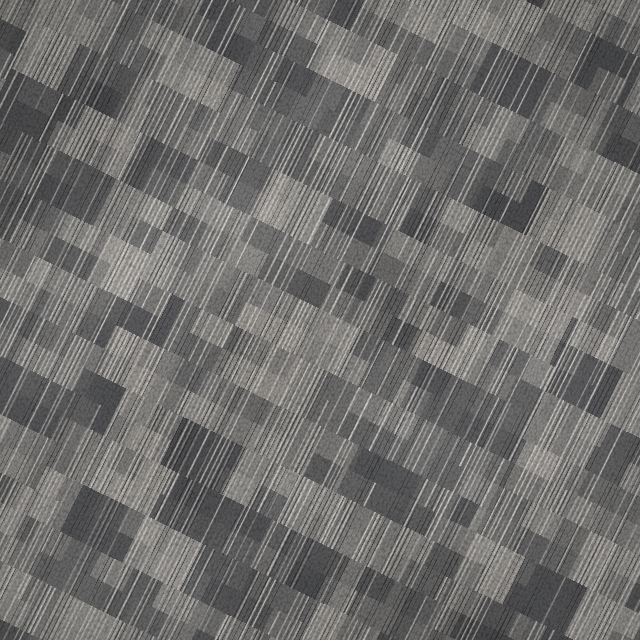
Give the GLSL for this texture, as a WebGL 1 fragment shader.

```glsl
precision highp float;

uniform vec2 u_resolution;

const float LEAN = 0.46;                    // stripe tilt from vertical, radians
const float PITCH = 0.0072;                 // spacing of the light yarns
const float YARN_HALF = 0.00125;            // half width of a light yarn
const float GROOVE_HALF = 0.00085;          // half width of a dark groove
const float TILE_WIDTH = 0.324;             // carpet tiles, staggered lengthwise
const vec2 BLOCK = vec2(0.104, 0.082);      // large tonal blocks
const vec2 PATCH = vec2(0.054, 0.041);      // small patches inside the blocks
const vec2 TUFT = vec2(0.0036, 0.0052);     // loop pile size
const float TUFT_CONTRAST = 0.30;
const float WEAR = 0.020;
const float CORNER_SHADE = 0.42;

const vec3 SLATE = vec3(0.290, 0.292, 0.298);
const vec3 TAUPE = vec3(0.535, 0.525, 0.510);
const vec3 PALE_YARN = vec3(0.690, 0.680, 0.662);
const vec3 CHARCOAL = vec3(0.130, 0.130, 0.140);

float hash(vec2 p) {
    vec3 h = fract(vec3(p.xyx) * 0.1031);
    h += dot(h, h.yzx + 33.33);
    return fract((h.x + h.y) * h.z);
}

// Distance to the nearest jittered cell point
float cellular(vec2 p) {
    vec2 cell = floor(p);
    float nearest = 2.0;
    for (int y = -1; y <= 1; y++) {
        for (int x = -1; x <= 1; x++) {
            vec2 id = cell + vec2(float(x), float(y));
            vec2 point = id + vec2(hash(id), hash(id + 71.7));
            nearest = min(nearest, length(p - point));
        }
    }
    return nearest;
}

// One random tone per rectangle, each row slid sideways
float patchTone(vec2 p, vec2 size, float seed) {
    float row = floor(p.y / size.y);
    float slide = hash(vec2(row, seed));
    float column = floor(p.x / size.x + slide);
    return hash(vec2(column + seed, row - seed));
}

float stroke(float distanceToLine, float halfWidth, float pixel) {
    return clamp((halfWidth - distanceToLine) / pixel + 0.5, 0.0, 1.0);
}

float wearWaves(vec2 p) {
    return sin(p.x * 7.0 + 2.0 * sin(p.y * 5.0))
         + 0.6 * sin(p.y * 13.0 - p.x * 6.0 + 1.7)
         + 0.4 * sin(p.x * 23.0 + p.y * 17.0);
}

void main() {
    float extent = min(u_resolution.x, u_resolution.y);
    float pixel = 1.0 / extent;
    vec2 uv = gl_FragCoord.xy / extent;

    // Carpet axes: x across the yarns, y along them
    float c = cos(LEAN);
    float s = sin(LEAN);
    vec2 carpet = vec2(c * uv.x - s * uv.y, s * uv.x + c * uv.y) + 2.0;

    // Blocks end on whole yarns
    float yarn = floor(carpet.x / PITCH);
    float across = (fract(carpet.x / PITCH) - 0.5) * PITCH;
    vec2 woven = vec2((yarn + 0.5) * PITCH, carpet.y);
    float tile = floor(woven.x / TILE_WIDTH);
    woven.y += floor(hash(vec2(tile, 5.0)) * 4.0) * 0.25 * BLOCK.y;

    // Tonal blocks
    float tone = 0.60 * patchTone(woven, BLOCK, 3.0)
               + 0.40 * patchTone(woven, PATCH, 19.0);
    tone = smoothstep(0.12, 0.90, tone);
    vec3 color = mix(SLATE, TAUPE, tone);

    // Dark grooves between yarns
    float row = floor(woven.y / BLOCK.y);
    float grooveDepth = 0.12 + 0.5 * step(0.74, hash(vec2(yarn + 40.0, row)));
    float groove = stroke(PITCH * 0.5 - abs(across), GROOVE_HALF, pixel);
    color = mix(color, CHARCOAL, groove * grooveDepth);

    // Pale yarns: some stop at a row, others run through two
    float longRun = step(0.6, hash(vec2(yarn, 13.0)));
    vec2 segment = vec2(yarn, floor(row / (1.0 + longRun)));
    float present = step(hash(segment + 7.0), mix(0.30, 0.80, tone));
    float strength = mix(0.35, 1.0, hash(segment + 91.0));
    float offset = (hash(segment + 23.0) - 0.5) * PITCH * 0.35;
    float halfWidth = YARN_HALF * mix(0.75, 1.15, hash(segment + 57.0));
    float line = stroke(abs(across - offset), halfWidth, pixel);
    color = mix(color, PALE_YARN, line * present * strength);

    // Loop pile and gentle wear
    float tuft = cellular(carpet / TUFT);
    color *= 1.0 + TUFT_CONTRAST * (0.5 - tuft);
    color += WEAR * wearWaves(uv);

    // Light falling off toward the corners
    vec2 fromCenter = gl_FragCoord.xy / u_resolution - 0.5;
    color *= 1.08 - CORNER_SHADE * dot(fromCenter, fromCenter);

    gl_FragColor = vec4(clamp(color, 0.0, 1.0), 1.0);
}
```
